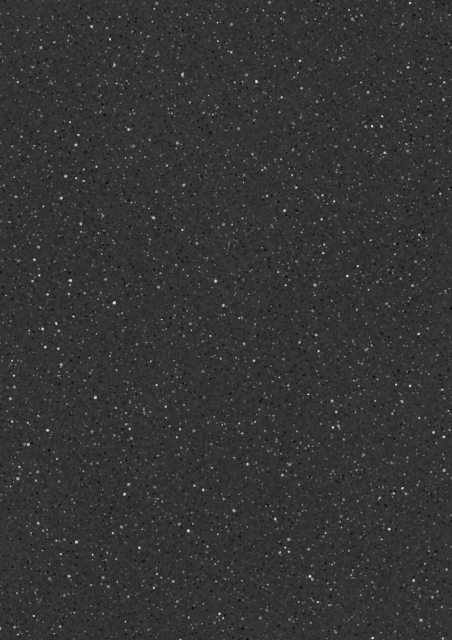
This texture is drawn by a WebGL 2 fragment shader. Its source:

```glsl
#version 300 es
precision highp float;
// Dark charcoal stone surface: a nearly flat ground with fine grain,
// scattered black flecks, many faint pale flecks and a few bright chips.
// Each fleck layer is a jittered grid of small, irregular ellipses.

uniform vec2 u_resolution;
out vec4 fragColor;

// Colours
const vec3 GROUND = vec3(0.201, 0.201, 0.192);
const vec3 BLACK_FLECK = vec3(0.065, 0.066, 0.062);
const vec3 PALE_FLECK = vec3(0.56, 0.57, 0.56);
const vec3 BRIGHT_CHIP = vec3(0.87, 0.87, 0.85);

// Sizes, as fractions of the canvas height
const float GRAIN_SIZE = 0.0031;
const float BLACK_CELL = 0.0080;
const float PALE_CELL = 0.0078;
const float BRIGHT_CELL = 0.0180;
const vec2 BLACK_RADIUS = vec2(0.0009, 0.0021);
const vec2 PALE_RADIUS = vec2(0.0008, 0.0017);
const vec2 BRIGHT_RADIUS = vec2(0.0011, 0.0025);
const float EDGE_SOFTNESS = 0.0012;

// Share of cells holding a fleck, and grain strength
const float BLACK_DENSITY = 0.50;
const float PALE_DENSITY = 0.55;
const float BRIGHT_DENSITY = 0.27;
const float GRAIN_AMOUNT = 0.058;
const float SHADE_AMOUNT = 0.008;

const float TAU = 6.2831853;

float hash(vec2 p) {
    return fract(sin(dot(p, vec2(12.9898, 78.233))) * 43758.5453);
}

float valueNoise(vec2 p) {
    vec2 cell = floor(p);
    vec2 f = fract(p);
    f = f * f * (3.0 - 2.0 * f);
    float low = mix(hash(cell), hash(cell + vec2(1, 0)), f.x);
    float high = mix(hash(cell + vec2(0, 1)), hash(cell + vec2(1, 1)), f.x);
    return mix(low, high, f.y);
}

// Strongest fleck opacity at p; a higher skew makes more flecks faint.
float flecks(vec2 p, float cellSize, float density, vec2 radiusRange,
             float faintest, float skew, float seed) {
    float soft = max(EDGE_SOFTNESS, 0.6 / u_resolution.y);
    vec2 home = floor(p / cellSize);
    float opacity = 0.0;
    for (int y = -1; y <= 1; y++) {
        for (int x = -1; x <= 1; x++) {
            vec2 cell = home + vec2(x, y);
            vec2 key = cell + seed;
            if (hash(key) > density) continue;

            vec2 jitter = vec2(hash(key + 17.3), hash(key + 41.7));
            vec2 d = p - (cell + jitter) * cellSize;

            // Turned, stretched and slightly angular outline
            float turn = TAU * hash(key + 63.1);
            float c = cos(turn), s = sin(turn);
            d = mat2(c, -s, s, c) * d;
            d.x *= mix(0.75, 1.15, hash(key + 88.9));
            float outline = mix(length(d), abs(d.x) + 0.7 * abs(d.y), 0.4);

            float size = hash(key + 105.4);
            float radius = mix(radiusRange.x, radiusRange.y, size * size);
            float cover = 1.0 - smoothstep(radius - soft, radius + soft, outline);
            float strength = mix(faintest, 1.0, pow(hash(key + 131.6), skew));
            opacity = max(opacity, cover * strength);
        }
    }
    return opacity;
}

void main() {
    vec2 p = gl_FragCoord.xy / u_resolution.y;

    // Ground with fine grain and very weak broad shading
    float grain = valueNoise(p / GRAIN_SIZE) - 0.5;
    float shade = valueNoise(p * 5.0 + 7.0) - 0.5;
    vec3 color = GROUND + grain * GRAIN_AMOUNT + shade * SHADE_AMOUNT;

    // Flecks, from the darkest and most common to the rare bright chips
    float black = flecks(p, BLACK_CELL, BLACK_DENSITY, BLACK_RADIUS, 0.2, 1.3, 3.0);
    float pale = flecks(p, PALE_CELL, PALE_DENSITY, PALE_RADIUS, 0.12, 2.2, 211.0);
    float bright = flecks(p, BRIGHT_CELL, BRIGHT_DENSITY, BRIGHT_RADIUS, 0.35, 1.5, 457.0);
    color = mix(color, BLACK_FLECK, black);
    color = mix(color, PALE_FLECK, pale);
    color = mix(color, BRIGHT_CHIP, bright);

    fragColor = vec4(color, 1.0);
}
```
